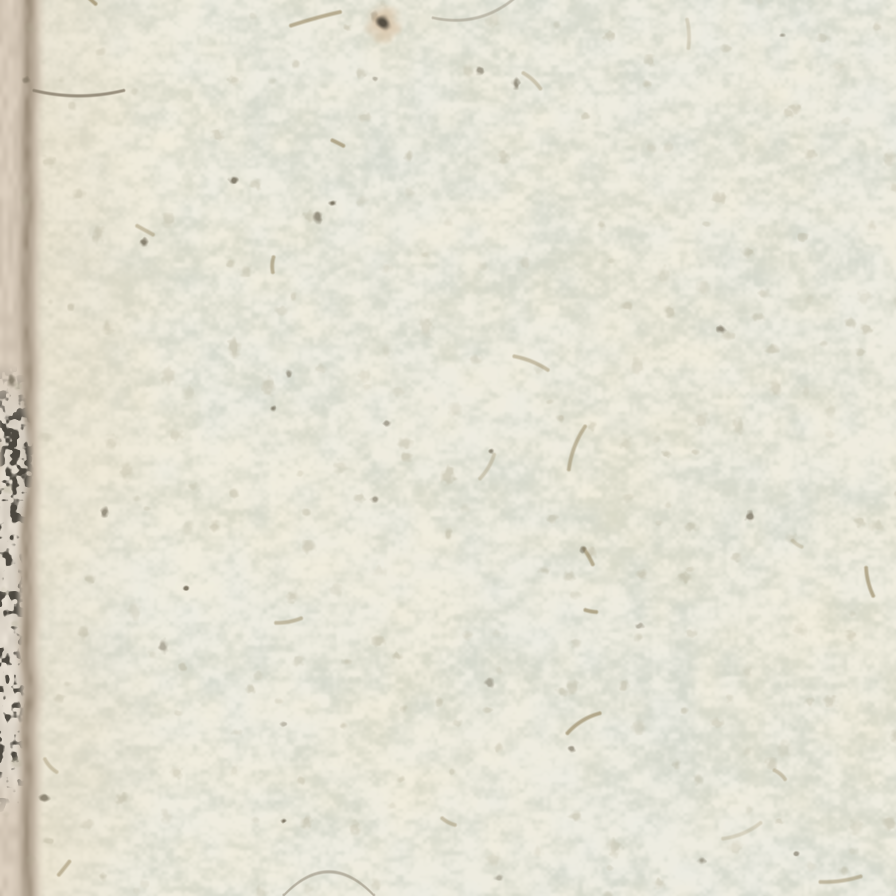
Write a WebGL 2 fragment shader that draws this texture.

```glsl
#version 300 es
precision highp float;

uniform vec2 u_resolution;
out vec4 fragColor;

// Paper
const vec3 PAPER_LIGHT = vec3(0.936, 0.927, 0.876);
const vec3 PAPER_SHADE = vec3(0.850, 0.856, 0.800);
const vec3 AGED_CREAM = vec3(0.895, 0.865, 0.785);
const float AGED_REACH = 0.24;

// Binding strip along the left side
const vec3 STRIP_COLOR = vec3(0.835, 0.785, 0.720);
const vec3 GROOVE_COLOR = vec3(0.560, 0.505, 0.430);
const vec3 FLAKE_COLOR = vec3(0.890, 0.870, 0.830);
const vec3 MOLD_COLOR = vec3(0.200, 0.185, 0.155);
const float STRIP_WIDTH = 0.046;
const float GROOVE_X = 0.031;

// Inclusions
const vec3 SPECK_COLOR = vec3(0.400, 0.370, 0.300);
const vec3 FLECK_COLOR = vec3(0.700, 0.680, 0.590);
const vec3 FIBRE_COLOR = vec3(0.600, 0.540, 0.400);
const vec3 HAIR_COLOR = vec3(0.520, 0.480, 0.410);
const vec3 RUST_COLOR = vec3(0.800, 0.680, 0.540);
const vec2 RUST_CENTRE = vec2(0.428, 0.974);
const float FIBRE_CELLS = 8.0;
const float FIBRE_CHANCE = 0.24;
const float SOFTNESS = 0.0016;

float hash(vec2 p) {
    vec3 q = fract(p.xyx * 0.1031);
    q += dot(q, q.yzx + 33.33);
    return fract((q.x + q.y) * q.z);
}

float noise(vec2 p) {
    vec2 cell = floor(p), f = fract(p);
    f = f * f * (3.0 - 2.0 * f);
    float low = mix(hash(cell), hash(cell + vec2(1, 0)), f.x);
    float high = mix(hash(cell + vec2(0, 1)), hash(cell + vec2(1, 1)), f.x);
    return mix(low, high, f.y);
}

float softEdge() {
    return max(SOFTNESS, 1.0 / u_resolution.y);
}

// Coverage of a bowed line, thin and soft
float stroke(vec2 p, vec2 centre, float angle, float halfLength, float bow, float halfWidth) {
    float c = cos(angle), s = sin(angle);
    vec2 q = mat2(c, -s, s, c) * (p - centre);
    float t = clamp(q.x / halfLength, -1.0, 1.0);
    q -= vec2(t * halfLength, bow * (1.0 - t * t));
    return 1.0 - smoothstep(0.3 * halfWidth, halfWidth + softEdge(), length(q));
}

// Scattered irregular dots, one candidate per grid cell
float specks(vec2 p, float cells, float chance, float radius, float seed) {
    vec2 home = floor(p * cells);
    float cover = 0.0;
    for (int j = -1; j <= 1; j++)
    for (int i = -1; i <= 1; i++) {
        vec2 id = home + vec2(i, j) + seed;
        if (hash(id) > chance) continue;
        vec2 d = p - (id - seed + vec2(hash(id + 17.3), hash(id + 41.9))) / cells;
        d.y *= mix(0.7, 1.5, hash(id + 63.1));
        float r = radius * mix(0.5, 1.2, hash(id + 89.7));
        float ragged = length(d) + 0.6 * r * (noise(p * 260.0) - 0.5);
        float strength = mix(0.35, 1.0, hash(id + 107.5));
        cover = max(cover, strength * (1.0 - smoothstep(0.3 * r, r + softEdge(), ragged)));
    }
    return cover;
}

float fibres(vec2 p) {
    vec2 home = floor(p * FIBRE_CELLS);
    float cover = 0.0;
    for (int j = -1; j <= 1; j++)
    for (int i = -1; i <= 1; i++) {
        vec2 id = home + vec2(i, j) + 211.0;
        if (hash(id) > FIBRE_CHANCE) continue;
        vec2 centre = (id - 211.0 + vec2(hash(id + 13.7), hash(id + 37.1))) / FIBRE_CELLS;
        float halfLength = mix(0.006, 0.030, pow(hash(id + 59.3), 2.0));
        float bow = 0.3 * halfLength * (hash(id + 71.9) - 0.5);
        float line = stroke(p, centre, 3.14159 * hash(id + 83.3), halfLength, bow, 0.0020);
        cover = max(cover, line * mix(0.25, 0.75, hash(id + 97.7)));
    }
    return cover;
}

vec3 paper(vec2 p) {
    float pulp = 0.20 * noise(p * 230.0) + 0.33 * noise(p * vec2(105.0, 145.0))
               + 0.29 * noise(p * vec2(42.0, 68.0) + 9.0) + 0.18 * noise(p * vec2(9.0, 16.0) + 31.0);
    vec3 color = mix(PAPER_SHADE, PAPER_LIGHT, smoothstep(0.16, 0.72, pulp));
    float warmth = noise(p * 38.0 + 57.0) + noise(p * 7.0 + 83.0) - 1.0;
    color += warmth * vec3(0.012, 0.002, -0.014);
    float aged = 1.0 - smoothstep(STRIP_WIDTH, AGED_REACH, p.x + 0.05 * noise(p * 6.0));
    return mix(color, AGED_CREAM + 0.09 * (pulp - 0.45), 0.65 * aged);
}

vec3 bindingStrip(vec3 color, vec2 p) {
    float x = p.x + 0.004 * (noise(vec2(3.0, p.y * 22.0)) - 0.5);
    float grain = noise(p * vec2(170.0, 70.0)) - 0.5;
    color = mix(color, STRIP_COLOR + 0.07 * grain, 1.0 - smoothstep(0.036, STRIP_WIDTH + 0.006, x));
    float groove = exp(-pow((x - GROOVE_X) / 0.008, 2.0));
    color = mix(color, GROOVE_COLOR, groove * (0.65 + 0.4 * grain));

    // Flaked surface with dark mold, densest near its upper end
    float span = smoothstep(0.08, 0.16, p.y) * (1.0 - smoothstep(0.52, 0.60, p.y));
    float dense = exp(-pow((p.y - 0.49) / 0.06, 2.0));
    float band = 1.0 - smoothstep(0.010, 0.022, abs(x - mix(0.006, 0.018, dense)));
    color = mix(color, FLAKE_COLOR + 0.1 * grain, 0.65 * span * band);
    float clumps = 0.6 * noise(p * vec2(125.0, 95.0) + 5.0) + 0.4 * noise(p * 240.0);
    float mold = smoothstep(0.0, 0.16, clumps - mix(0.56, 0.40, dense));
    return mix(color, MOLD_COLOR, 0.85 * mold * span * band);
}

void main() {
    vec2 p = gl_FragCoord.xy / u_resolution;
    vec3 color = bindingStrip(paper(p), p);

    // Faint flecks, fibres and dark specks
    color = mix(color, FLECK_COLOR, 0.45 * specks(p, 26.0, 0.32, 0.0075, 303.0));
    color = mix(color, FIBRE_COLOR, fibres(p));
    color = mix(color, SPECK_COLOR, 0.85 * specks(p, 13.0, 0.19, 0.0050, 401.0));

    // Long hairs and a short crack from the strip
    float hair = 0.5 * stroke(p, vec2(0.367, 0.001), 0.0, 0.050, 0.026, 0.0014);
    hair = max(hair, 0.4 * stroke(p, vec2(0.530, 0.992), 0.25, 0.048, -0.012, 0.0013));
    hair = max(hair, 0.8 * stroke(p, vec2(0.088, 0.899), 0.0, 0.050, -0.006, 0.0014));
    color = mix(color, HAIR_COLOR, hair);

    // Rust spot with a dark core
    float rust = length(p - RUST_CENTRE) + 0.008 * (noise(p * 90.0) - 0.5);
    color = mix(color, RUST_COLOR, 0.55 * (1.0 - smoothstep(0.006, 0.026, rust)));
    color = mix(color, MOLD_COLOR, 0.8 * (1.0 - smoothstep(0.003, 0.011, rust)));

    fragColor = vec4(clamp(color, 0.0, 1.0), 1.0);
}
```
